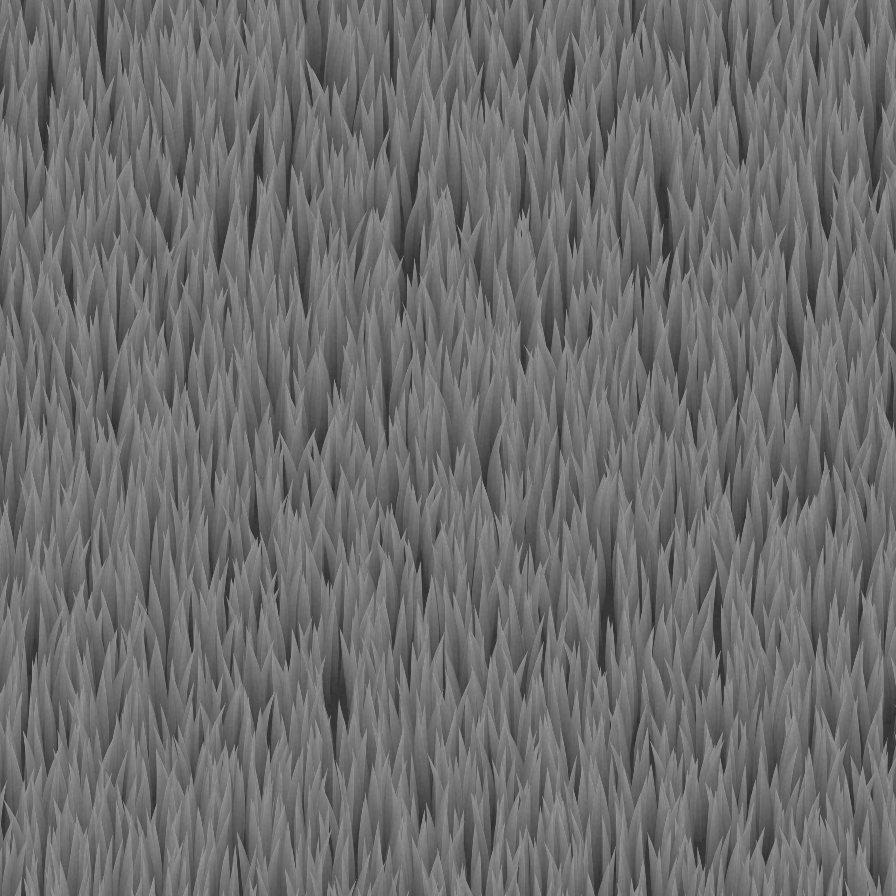
Reproduce this texture procedurally as a Shadertoy shader.

```glsl
// Draws a dense field of curved grey grass blades, overlapping front to back.

const float ROW_STEP    = 0.0075;  // vertical spacing of blade roots
const float CELL_WIDTH  = 0.042;   // horizontal spacing of roots in one row
const float MIN_LENGTH  = 0.085;
const float MAX_LENGTH  = 0.145;
const float HALF_WIDTH  = 0.0083;
const float MAX_LEAN    = 0.024;   // sideways drift of the tip
const float MAX_BOW     = 0.006;   // sideways bulge of the middle
const float CLUMP_SCALE = 11.0;    // tufts of taller grass per canvas
const float ROOT_SHADE  = 0.215;
const float TIP_SHADE   = 0.565;
const float BLADE_VARIATION = 0.04;
const float CREASE_CONTRAST = 0.02;
const float RIM_LIGHT   = 0.06;
const float RIM_SHADOW  = 0.035;
const float FIBRE_CONTRAST = 0.025;
const float GRAIN_CONTRAST = 0.025;
const int   ROWS = 21;             // enough rows to span MAX_LENGTH

vec3 hash3(vec2 p) {
    vec3 q = fract(p.xyx * vec3(0.1031, 0.1030, 0.0973));
    q += dot(q, q.yxz + 33.33);
    return fract((q.xxy + q.yzz) * q.zyx);
}

float valueNoise(vec2 p) {
    vec2 cell = floor(p);
    vec2 f = fract(p);
    f = f * f * (3.0 - 2.0 * f);
    float low  = mix(hash3(cell).x, hash3(cell + vec2(1, 0)).x, f.x);
    float high = mix(hash3(cell + vec2(0, 1)).x, hash3(cell + vec2(1, 1)).x, f.x);
    return mix(low, high, f.y);
}

// Returns the shade and the coverage of the blade rooted in one cell.
vec2 blade(vec2 uv, vec2 cell, float pixel) {
    vec3 place = hash3(cell + 71.0);
    vec3 form  = hash3(cell + 217.0);
    vec3 tone  = hash3(cell + 409.0);
    vec2 root  = (cell + place.xy) * vec2(CELL_WIDTH, ROW_STEP);

    float tallness = 0.6 * valueNoise(root * CLUMP_SCALE + 40.0) + 0.4 * place.z;
    float bladeLength = mix(MIN_LENGTH, MAX_LENGTH, tallness);
    float t = (uv.y - root.y) / bladeLength;
    if (t < 0.0 || t > 1.0) return vec2(0.0);

    // Curved spine and a lance-shaped outline
    float lean = (form.x + form.y - 1.0) * MAX_LEAN;
    float bow = (tone.y - 0.5) * 2.0 * MAX_BOW;
    float spine = lean * t * t + bow * 4.0 * t * (1.0 - t);
    float offset = uv.x - root.x - spine;
    float outline = (1.0 - pow(t, 2.4)) * mix(0.7, 1.0, smoothstep(0.0, 0.55, t));
    float width = HALF_WIDTH * mix(0.7, 1.15, form.z) * outline;
    float coverage = smoothstep(-pixel, pixel, width - abs(offset));
    if (coverage <= 0.0) return vec2(0.0);

    // Dark root and pale tip
    float shade = mix(ROOT_SHADE, TIP_SHADE, t);
    shade += (tone.x - 0.5) * BLADE_VARIATION;

    // Folded middle, thin lit rim on one edge and soft shadow on the other
    float facing = tone.z < 0.5 ? -1.0 : 1.0;
    float side = clamp(offset / max(width, pixel), -1.0, 1.0) * facing;
    shade += CREASE_CONTRAST * (smoothstep(-0.2, 0.2, side) - 0.5);
    shade += RIM_LIGHT * t * t * smoothstep(0.65, 0.95, side);
    shade -= RIM_SHADOW * smoothstep(0.5, 1.0, -side);

    // Lengthwise fibres
    float fibre = valueNoise(vec2(side * 4.0, t * 10.0) + form.xy * 90.0);
    shade += (fibre - 0.5) * FIBRE_CONTRAST;
    return vec2(shade, coverage);
}

void mainImage(out vec4 fragColor, in vec2 fragCoord) {
    vec2 uv = fragCoord / iResolution.y;
    float pixel = 0.5 / iResolution.y;
    vec2 firstCell = floor(vec2(uv.x / CELL_WIDTH, (uv.y - MAX_LENGTH) / ROW_STEP));

    // Lower roots are nearer, so composite from the lowest row upwards
    float shade = 0.0;
    float visible = 1.0;
    for (int row = 0; row < ROWS; row++) {
        for (int column = -1; column <= 1; column++) {
            vec2 layer = blade(uv, firstCell + vec2(column, row), pixel);
            shade += visible * layer.y * layer.x;
            visible *= 1.0 - layer.y;
        }
        if (visible < 0.01) break;
    }
    shade += visible * ROOT_SHADE;

    // Fine surface grain
    shade += (valueNoise(uv * 420.0) - 0.5) * GRAIN_CONTRAST;
    fragColor = vec4(vec3(shade), 1.0);
}
```
